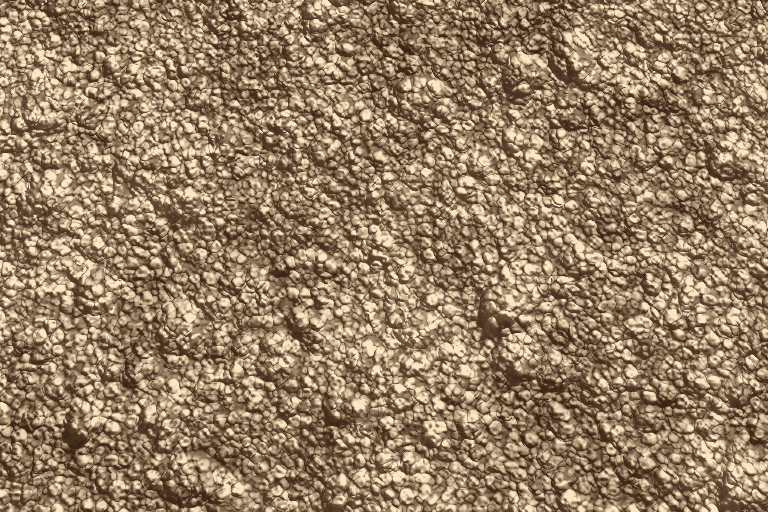
Give the GLSL for this texture, as a Shadertoy shader.

```glsl
// Dry crumbly soil: rough clods and packed grains of several sizes under a low sun.

vec3 hash3(vec2 p) {
    vec3 q = fract(p.xyx * vec3(0.1031, 0.1030, 0.0973));
    q += dot(q, q.yxz + 33.33);
    return fract((q.xxy + q.yzz) * q.zyx);
}

float noise(vec2 p) {
    vec2 i = floor(p), f = fract(p);
    f = f * f * (3.0 - 2.0 * f);
    return mix(mix(hash3(i).x, hash3(i + vec2(1, 0)).x, f.x),
               mix(hash3(i + vec2(0, 1)).x, hash3(i + vec2(1, 1)).x, f.x), f.y);
}

// Union of scattered domes; the result is a height in cell units.
float clods(vec2 p, float density, float minRadius, float maxRadius) {
    vec2 cell = floor(p);
    float height = 0.0;
    for (int y = -1; y <= 1; y++)
    for (int x = -1; x <= 1; x++) {
        vec2 id = cell + vec2(x, y);
        vec3 rnd = hash3(id + 61.0);
        if (rnd.z > density) continue;
        float radius = mix(minRadius, maxRadius, rnd.z / density);
        vec2 d = (p - id - rnd.xy) / radius;
        float dome = max(1.0 - dot(d, d), 0.0);
        height = max(height, radius * dome * (1.3 - 0.5 * dome));
    }
    return height;
}

// Bend the plane so that the domes become lumpy.
vec2 roughen(vec2 p) {
    p += 0.010 * (vec2(noise(p * 18.0), noise(p * 18.0 + 37.0)) - 0.5);
    return p + 0.006 * (vec2(noise(p * 75.0), noise(p * 75.0 + 71.0)) - 0.5);
}

// Packed grains that cover the whole ground.
float grains(vec2 p) {
    return max(clods(p * 42.0 + 29.0, 0.72, 0.28, 0.72) / 42.0,
               0.85 * clods(p.yx * 70.0 + 13.0, 0.95, 0.35, 0.78) / 70.0);
}

float soilHeight(vec2 p) {
    float crumbs = 0.006 * noise(p * 62.0 + 5.0) + 0.006 * noise(p * 130.0 + 9.0);
    float swell = 0.045 * noise(p * 4.0) + 0.025 * noise(p * 11.0 + 7.0);
    p = roughen(p);
    return swell + crumbs
        + 0.65 * clods(p * 7.5 + 3.0, 0.35, 0.16, 0.44) / 7.5
        + 0.62 * clods(p * 20.0 + 11.0, 0.60, 0.25, 0.60) / 20.0
        + 0.65 * grains(p);
}

void mainImage(out vec4 fragColor, in vec2 fragCoord) {
    vec2 uv = fragCoord / iResolution.y;

    // Slight perspective: the far ground at the top is finer
    vec2 p = vec2((uv.x - 0.75) * (1.0 + 0.2 * uv.y), uv.y + 0.12 * uv.y * uv.y) + 5.0;

    // Surface normal
    float e = 0.002;
    float h = soilHeight(p);
    vec2 slope = vec2(soilHeight(p + vec2(e, 0)) - h, soilHeight(p + vec2(0, e)) - h) / e;
    vec3 normal = normalize(vec3(-slope, 1.0));
    vec3 sun = normalize(vec3(0.42, 0.62, 0.66));

    // Cast shadows: step toward the sun
    vec2 sunward = normalize(sun.xy);
    float rise = sun.z / length(sun.xy);
    float lit = 1.0;
    for (int i = 1; i <= 5; i++) {
        float reach = 0.002 + 0.0015 * float(i * i);
        float above = soilHeight(p + sunward * reach) - h - reach * rise;
        lit = min(lit, 1.0 - smoothstep(-0.001, 0.006, above));
    }

    // Sunlight, sky light and dark gaps between grains
    float gap = mix(0.58, 1.0, smoothstep(0.0, 0.009, grains(roughen(p))));
    float sky = 0.14 + 0.16 * smoothstep(0.03, 0.11, h) + 0.04 * normal.z;
    float tone = (sky + 0.97 * max(dot(normal, sun), 0.0) * lit) * gap;

    // Patches of drier and damper soil, then speckle
    tone += 0.20 * (noise(p * 6.0 + 3.0) - 0.5) + 0.18 * (noise(p * 19.0) - 0.5);
    tone += 0.10 * (noise(p * 170.0) - 0.5);

    // Contrast curve that keeps highlights rare
    tone = max(tone, 0.0);
    tone = clamp(0.03 + tone * (0.62 + 0.26 * tone), 0.0, 1.0);

    // Brown shade to cream highlight
    vec3 color = mix(vec3(0.20, 0.12, 0.06), vec3(0.98, 0.91, 0.77), tone);
    color -= vec3(0.0, 0.09, 0.12) * tone * (1.0 - tone);
    fragColor = vec4(color, 1.0);
}
```
